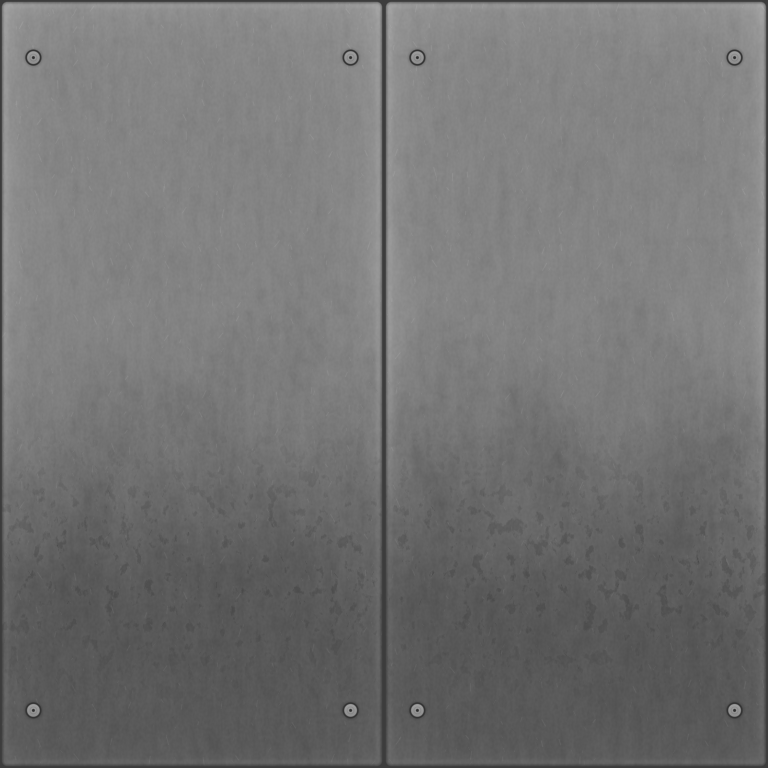
A WebGL 2 fragment shader for this texture:

```glsl
#version 300 es
precision highp float;

uniform vec2 u_resolution;
out vec4 outColor;

const vec2 PANELS = vec2(2.0, 1.0);
const float GAP_GRAY = 0.235;
const float TAU = 6.2831853;

vec2 hash2(vec2 p) {
    vec3 q = fract(p.xyx * vec3(0.1031, 0.1030, 0.0973));
    q += dot(q, q.yzx + 33.33);
    return fract((q.xx + q.yz) * q.zy);
}

float cornerSlope(vec2 cell, vec2 corner, vec2 f) {
    float angle = TAU * hash2(cell + corner).x;
    return dot(vec2(cos(angle), sin(angle)), f - corner);
}

float gradientNoise(vec2 p) {
    vec2 cell = floor(p);
    vec2 f = p - cell;
    vec2 w = f * f * f * (f * (f * 6.0 - 15.0) + 10.0);
    float low = mix(cornerSlope(cell, vec2(0, 0), f), cornerSlope(cell, vec2(1, 0), f), w.x);
    float high = mix(cornerSlope(cell, vec2(0, 1), f), cornerSlope(cell, vec2(1, 1), f), w.x);
    return mix(low, high, w.y);
}

float fbm(vec2 p, int octaves) {
    float sum = 0.0;
    float amplitude = 1.0;
    for (int i = 0; i < octaves; i++) {
        sum += amplitude * gradientNoise(p);
        p = mat2(1.6, 1.2, -1.2, 1.6) * p + 17.3;
        amplitude *= 0.55;
    }
    return sum;
}

float roundedBox(vec2 p, vec2 halfSize, float radius) {
    vec2 q = abs(p) - halfSize + radius;
    return length(max(q, 0.0)) + min(max(q.x, q.y), 0.0) - radius;
}

float fill(float d, float blur) {
    return 1.0 - smoothstep(-blur, blur, d);
}

// Short tilted scratches, at most one in each cell
float flecks(vec2 p, float density, float chance) {
    vec2 q = p * density;
    vec2 cell = floor(q);
    vec2 r = hash2(cell + 5.0);
    vec2 traits = hash2(cell + 71.0);
    float angle = TAU * (0.25 + 0.22 * (traits.x - 0.5));
    vec2 along = vec2(cos(angle), sin(angle)) * mix(0.06, 0.22, r.x);
    vec2 offset = q - cell - mix(vec2(0.3), vec2(0.7), r);
    float t = clamp(dot(offset, along) / dot(along, along), -1.0, 1.0);
    return fill(length(offset - along * t) - 0.02, 0.045) * step(traits.y, chance);
}

// Brushed gray fading to a darker, mottled lower part
float metal(vec2 p, vec2 seed, float edge) {
    vec2 s = p + seed;
    float cloud = fbm(s * vec2(9.0, 6.0), 4);
    float streak = fbm(s * vec2(75.0, 16.0), 3);
    float mottle = fbm(s * vec2(62.0, 46.0), 4);
    float grain = gradientNoise(s * vec2(290.0, 210.0));

    float height = p.y + 0.07 * cloud + 0.02 * mottle;
    float gray = mix(0.345, 0.515, smoothstep(0.14, 0.63, height));
    float side = 0.25 - abs(p.x);
    float lift = smoothstep(0.1, 0.6, p.y);
    gray += mix(0.035, 0.075, lift) * exp(-side / 0.026);
    gray += 0.055 * exp(-(1.0 - p.y) / 0.05) + 0.035 * exp(-p.y / 0.02);
    gray += 0.014 * cloud + 0.018 * streak + 0.020 * mottle + 0.016 * grain;

    float wearBand = exp(-pow((p.y - 0.28) / 0.15, 2.0));
    float pits = smoothstep(0.12, 0.55, mottle + 0.35 * cloud);
    gray -= pits * mix(0.012, 0.065, wearBand);
    gray += 0.045 * flecks(s, 42.0, 0.28) + 0.03 * flecks(s + 3.7, 67.0, 0.2);
    gray -= 0.035 * flecks(s + 8.1, 58.0, 0.15) * (0.3 + wearBand);
    return gray + 0.02 * exp(-pow((edge + 0.006) / 0.003, 2.0));
}

// Round screw head with a dark rim and a center hole
float screw(float gray, vec2 p, float pixel) {
    float r = length(p);
    gray *= 1.0 - 0.22 * fill(r - 0.011, 0.004);
    gray = mix(gray, 0.20, fill(r - 0.0105, pixel));
    float face = 0.59 + 4.0 * p.y - 0.06 * fill(abs(r - 0.0045) - 0.0006, pixel);
    gray = mix(gray, face, fill(r - 0.0083, pixel));
    return mix(gray, 0.18, fill(r - 0.0019, pixel));
}

void main() {
    vec2 uv = gl_FragCoord.xy / u_resolution;
    float pixel = 0.8 / min(u_resolution.x, u_resolution.y);
    vec2 panelSize = 1.0 / PANELS;
    vec2 panelId = floor(uv * PANELS);
    vec2 local = (fract(uv * PANELS) - 0.5) * panelSize;

    // Panel with rounded corners over the dark gap
    float edge = roundedBox(local, 0.5 * panelSize - 0.0025, 0.007);
    float gray = metal(vec2(local.x, uv.y), panelId * 13.7 + 2.0, edge);
    gray *= 1.0 - 0.22 * smoothstep(-0.004, 0.0, edge);
    gray = mix(GAP_GRAY, gray, fill(edge, max(pixel, 0.0011)));

    // Four screws by mirroring around the panel center
    vec2 screwOffset = abs(local) - vec2(0.2065, 0.425);
    screwOffset.y *= sign(local.y);
    gray = screw(gray, screwOffset, pixel);

    outColor = vec4(vec3(gray), 1.0);
}
```
